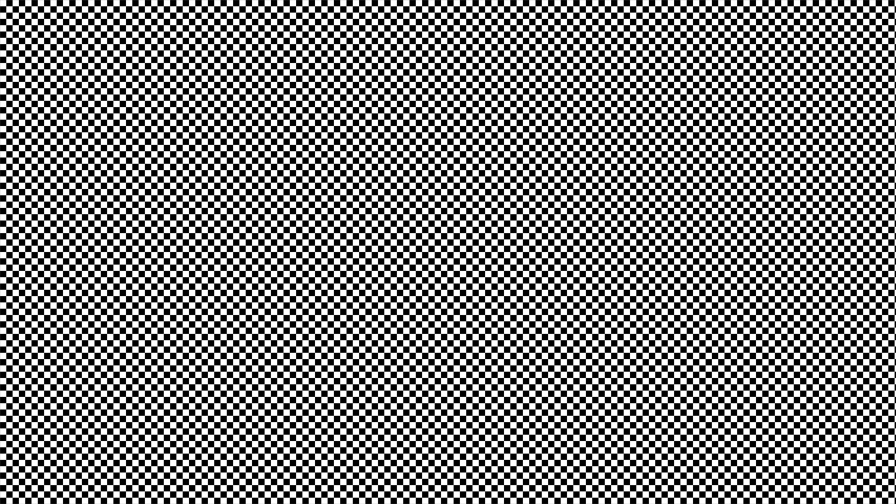
This pattern is drawn by a Shadertoy shader. Its source:

```glsl
#define ROWS 80.0
#define EDGE_PIXELS 0.7
#define DARK vec3(0.0)
#define LIGHT vec3(1.0)

// Signed distance to the nearest cell border: positive in even cells
vec2 cellDistance(vec2 p) {
    return 0.5 - abs(mod(p + 0.5, 2.0) - 1.0);
}

// Smoothed square wave from -1 to 1 along each axis
vec2 squareWave(vec2 p, float softness) {
    return 2.0 * smoothstep(-softness, softness, cellDistance(p)) - 1.0;
}

void mainImage(out vec4 fragColor, in vec2 fragCoord) {
    // Square cells, counted from the lower left corner
    float cellsPerPixel = ROWS / iResolution.y;
    vec2 cellPos = fragCoord * cellsPerPixel;

    // The product of both waves alternates like a checkerboard
    vec2 wave = squareWave(cellPos, EDGE_PIXELS * cellsPerPixel);
    float lightness = 0.5 - 0.5 * wave.x * wave.y;

    fragColor = vec4(mix(DARK, LIGHT, lightness), 1.0);
}
```
